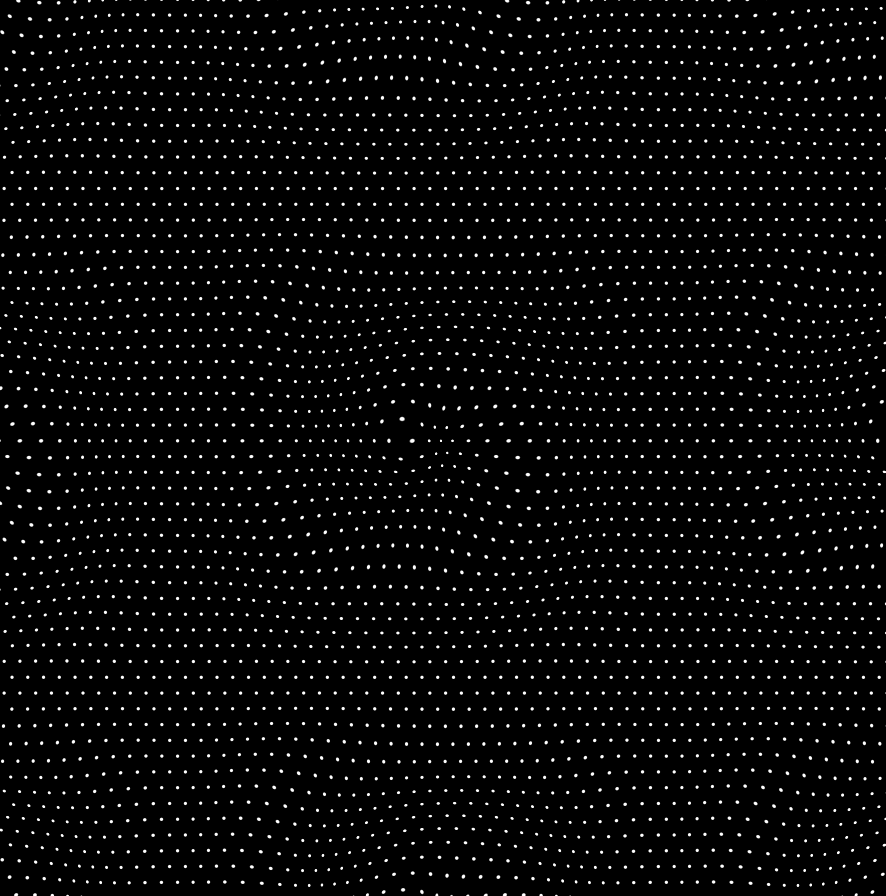
Reproduce this pattern procedurally as a Shadertoy shader.

```glsl
// Fine staggered grid of soft white dots on black, bent by a one-armed spiral ripple in each square tile.

const float TAU = 6.2831853;
const float TILE_SIZE = 0.5455;             // tile side, in canvas heights
const float CELLS_PER_TILE = 31.0;          // dots along one tile side
const vec2  TILE_CENTER = vec2(0.472, 0.508);
const vec2  GRID_OFFSET = vec2(0.44, 0.0);  // dot phase against the tile, in cells
const float ROW_STAGGER = 0.5;              // shift of every other row, in cells
const float DOT_RADIUS = 0.102;             // in cells
const vec3  BACKGROUND = vec3(0.0);
const vec3  DOT_COLOR = vec3(1.0);

// Wraps a position into a square tile centred on zero.
vec2 wrapCentered(vec2 p, float size) {
    return p - size * floor(p / size + 0.5);
}

// One in the middle of the tile, zero on its border.
float tileFade(vec2 p, float inner, float outer) {
    vec2 fade = 1.0 - smoothstep(vec2(inner), vec2(outer), abs(p));
    return fade.x * fade.y;
}

// Ripple whose crest winds once around the centre.
float spiralWave(vec2 dir, float phase) {
    return dir.x * cos(phase) - dir.y * sin(phase);
}

// Radial shift by the ripple; the sideways part lags behind.
vec2 spiralShift(vec2 p, float amplitude, float wavelength, float crest, float lag) {
    float r = length(p);
    vec2 dir = p / max(r, 1e-4);
    float phase = TAU * (r - crest) / wavelength;
    vec2 wave = vec2(spiralWave(dir, phase - lag), spiralWave(dir, phase));
    float fade = smoothstep(0.0, 2.2, r) * tileFade(p, 7.0, 0.5 * CELLS_PER_TILE);
    return dir * wave * amplitude * fade;
}

// Coverage of a dot in every cell, with odd rows moved sideways.
float staggeredDots(vec2 p, float stagger, float radius, float softness) {
    float row = floor(p.y + 0.5);
    p.x -= stagger * mod(row, 2.0);
    float d = length(wrapCentered(p, 1.0));
    return 1.0 - smoothstep(radius - softness, radius + softness, d);
}

void mainImage(out vec4 fragColor, in vec2 fragCoord) {
    float cellsPerHeight = CELLS_PER_TILE / TILE_SIZE;
    float pixel = cellsPerHeight / iResolution.y;

    // Position in cells; the ripple repeats with the tile, the dots run on
    vec2 p = (fragCoord / iResolution.y - TILE_CENTER) * cellsPerHeight;
    vec2 inTile = wrapCentered(p, CELLS_PER_TILE);

    // Bend the grid, then draw its dots
    vec2 bent = p - spiralShift(inTile, 0.6, 13.8, 7.8, 0.5);
    float coverage = staggeredDots(bent - GRID_OFFSET, ROW_STAGGER, DOT_RADIUS, 0.65 * pixel);

    fragColor = vec4(mix(BACKGROUND, DOT_COLOR, coverage), 1.0);
}
```
